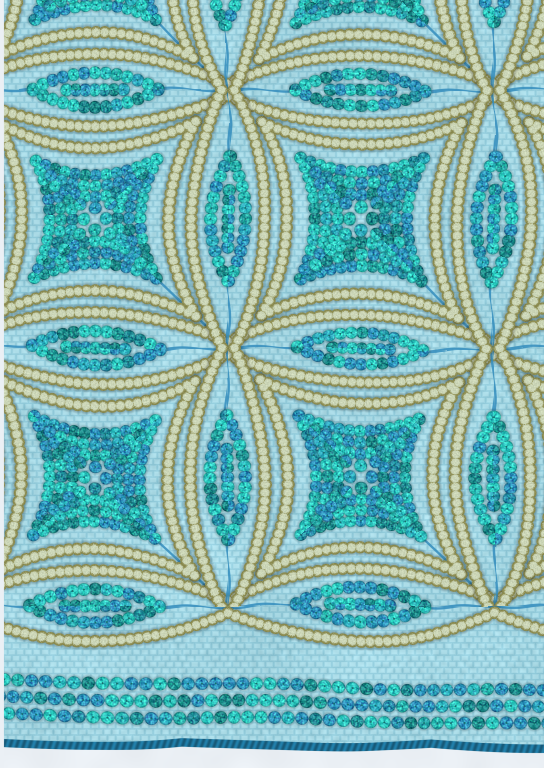
Reproduce this pattern procedurally as a Shadertoy shader.

```glsl
const vec3 NET = vec3(0.64, 0.84, 0.89);
const vec3 THREAD = vec3(0.20, 0.55, 0.74);
const vec3 GOLD_RIM = vec3(0.54, 0.54, 0.31);
const vec3 GOLD_CORE = vec3(0.80, 0.84, 0.72);
const vec3 BLUE = vec3(0.19, 0.59, 0.75);
const vec3 TURQUOISE = vec3(0.19, 0.79, 0.76);
const vec3 TEAL = vec3(0.12, 0.54, 0.54);
const vec3 PAPER = vec3(0.92, 0.94, 0.96);

vec2 hash2(vec2 p) {
    vec3 q = fract(vec3(p.xyx) * vec3(0.1031, 0.1030, 0.0973));
    q += dot(q, q.yzx + 33.33);
    return fract((q.xx + q.yz) * q.zy);
}

float cornerSlope(vec2 corner, vec2 offset) {
    return dot(hash2(corner) * 2.0 - 1.0, offset);
}

float gradientNoise(vec2 p) {
    vec2 i = floor(p), f = fract(p), u = f * f * (3.0 - 2.0 * f);
    vec2 e = vec2(1.0, 0.0);
    return mix(mix(cornerSlope(i, f), cornerSlope(i + e, f - e), u.x),
               mix(cornerSlope(i + e.yx, f - e.yx), cornerSlope(i + 1.0, f - 1.0), u.x), u.y);
}

float arcLength(float x, float bend) {
    return x + 0.667 * bend * bend * x * x * x;
}

// Nearest bead on y = rise + bend*x*x: offset from its centre (xy), index (z)
vec3 beadOnArc(vec2 p, float rise, float bend, float halfSpan, float spacing) {
    float slope = 2.0 * bend * p.x;
    float stretch = sqrt(1.0 + slope * slope);
    float d = (p.y - rise - bend * p.x * p.x) / stretch;
    float s = arcLength(p.x + d * slope / stretch, bend);
    float total = arcLength(halfSpan, bend);
    float count = max(1.0, round(total / spacing));
    float id = clamp(round(s * count / total), -count, count);
    return vec3(s - id * total / count, d, id);
}

vec3 paintThread(vec3 base, float d, float px) {
    return mix(base, THREAD, 0.85 * smoothstep(px, -px, abs(d) - 0.0045));
}

vec3 paintGold(vec3 base, vec3 bead, float px) {
    const float radius = 0.0245;
    float r = length(bead.xy);
    base *= 1.0 - 0.22 * smoothstep(0.014, 0.0, r - radius);
    float fleck = gradientNoise(bead.xy * 170.0 + bead.z * 9.7);
    vec3 metal = mix(GOLD_CORE, GOLD_RIM, smoothstep(0.5, 0.85, r / radius + 0.3 * fleck));
    metal += 0.12 * fleck;
    return mix(base, metal, smoothstep(px, -px, r - radius));
}

vec3 paintSequin(vec3 base, vec3 bead, float seed, float px) {
    const float radius = 0.0245;
    float r = length(bead.xy);
    vec2 pick = hash2(vec2(bead.z + 60.0, seed * 3.7 + 40.0));
    vec3 foil = mix(mix(BLUE, TURQUOISE, smoothstep(0.25, 0.65, pick.x)), TEAL, smoothstep(0.6, 1.0, pick.y));
    float glint = gradientNoise(bead.xy * 140.0 + pick * 50.0);
    float facet = sin(atan(bead.y, bead.x + 1e-5) * 3.0 + pick.x * 20.0);
    foil += glint * vec3(0.12, 0.42, 0.22) + 0.07 * facet;
    foil *= 1.0 - 0.25 * smoothstep(0.7, 1.0, r / radius);
    foil = mix(foil, TEAL * 0.8, smoothstep(px, -px, r - 0.0035));
    base *= 1.0 - 0.15 * smoothstep(0.012, 0.0, r - radius);
    return mix(base, foil, smoothstep(px, -px, r - radius));
}

// Pointed oval lying along x, centred on the origin
vec3 paintLens(vec3 col, vec2 p, float seed, float px) {
    vec2 q = vec2(p.x, abs(p.y));
    float wave = 0.006 * sin(p.x * 25.0 + seed);
    col = paintThread(col, max(abs(p.y - wave), 0.23 - abs(p.x)), px);
    col = paintSequin(col, beadOnArc(p, 0.0, 0.0, 0.11, 0.040), seed, px);
    col = paintSequin(col, beadOnArc(q, 0.065, -1.1, 0.24, 0.040), seed + sign(p.y) * 0.3, px);
    return paintGold(col, beadOnArc(q, 0.137, -0.45, 0.5, 0.033), px);
}

// Concave square: nested sequin rings inside a gold frame
vec3 paintSquare(vec3 col, vec2 p, float seed, float px) {
    vec2 a = abs(p);
    vec2 q = a.x > a.y ? vec2(p.y, a.x) : vec2(p.x, a.y);
    float side = a.x > a.y ? sign(p.x) : 2.0 + sign(p.y) * 0.5;
    float along = clamp(dot(p, vec2(0.5)), 0.21, 0.44);
    col = paintThread(col, length(p - along), px);
    for (float k = 1.0; k > 0.2; k -= 0.25)
        col = paintSequin(col, beadOnArc(q, 0.172 * k, 1.1 / k, 0.23 * k, 0.040), seed + side + k * 7.0, px);
    return paintGold(col, beadOnArc(q, 0.279, 0.68, 0.375, 0.033), px);
}

vec3 paintNet(vec2 g) {
    vec2 m = g * vec2(32.0, 42.0);
    m.x += 0.5 * mod(floor(m.y), 2.0);
    vec2 hole = abs(fract(m) - 0.5);
    float knot = smoothstep(0.25, 0.5, max(hole.x, hole.y));
    float tint = gradientNoise(g * 3.0) * 0.05 + gradientNoise(g * 45.0) * 0.08;
    return NET + tint + mix(0.025, -0.06, knot) * vec3(1.3, 0.9, 0.7);
}

void mainImage(out vec4 fragColor, in vec2 fragCoord) {
    // One unit is one repeat; y runs down and whole numbers are crossings
    vec2 uv = vec2(fragCoord.x, iResolution.y - fragCoord.y) / iResolution.xy;
    vec2 flatPos = uv * vec2(2.045, 2.977) - vec2(0.857, 0.349);
    float px = 2.0 / iResolution.y;
    vec2 g = flatPos + 0.025 * vec2(gradientNoise(flatPos * 1.9 + 5.0), gradientNoise(flatPos * 1.9 + 31.0));
    vec3 col = paintNet(flatPos);

    // Crossing lenses and squares
    vec2 cell = floor(g), node = round(g);
    float seed = dot(cell, vec2(5.3, 11.9));
    if (g.y < 2.0) col = paintSquare(col, g - cell - 0.5, seed, px);
    if (node.y < 2.5) col = paintLens(col, vec2(g.x - cell.x - 0.5, g.y - node.y), seed + 2.1, px);
    if (g.y < 2.0) col = paintLens(col, vec2(g.y - cell.y - 0.5, g.x - node.x), seed + 4.6, px);

    // Sequin rows along the hem
    for (float row = 0.0; row < 3.0; row++) {
        vec2 p = vec2(g.x + row * 0.017, g.y - 0.023 * g.x - 2.307 - row * 0.065);
        col = paintThread(col, p.y, px);
        col = paintSequin(col, beadOnArc(p, 0.0, 0.0, 3.0, 0.052), 70.0 + row, px);
    }

    // Scalloped trim and bare margins
    float hem = g.y - 0.012 * g.x - 2.525 - 0.022 * abs(sin(3.3 * g.x + 0.6));
    float rib = 0.85 + 0.15 * sin(g.x * 260.0 + hem * 90.0);
    col = mix(col, PAPER + 0.03 * gradientNoise(flatPos * 8.0), smoothstep(-px, px, hem));
    col = mix(col, vec3(0.13, 0.50, 0.67) * rib, smoothstep(px, -px, abs(hem) - 0.016));
    col = mix(PAPER, col, smoothstep(-px, px, flatPos.x + 0.842));
    fragColor = vec4(clamp(col, 0.0, 1.0), 1.0);
}
```
